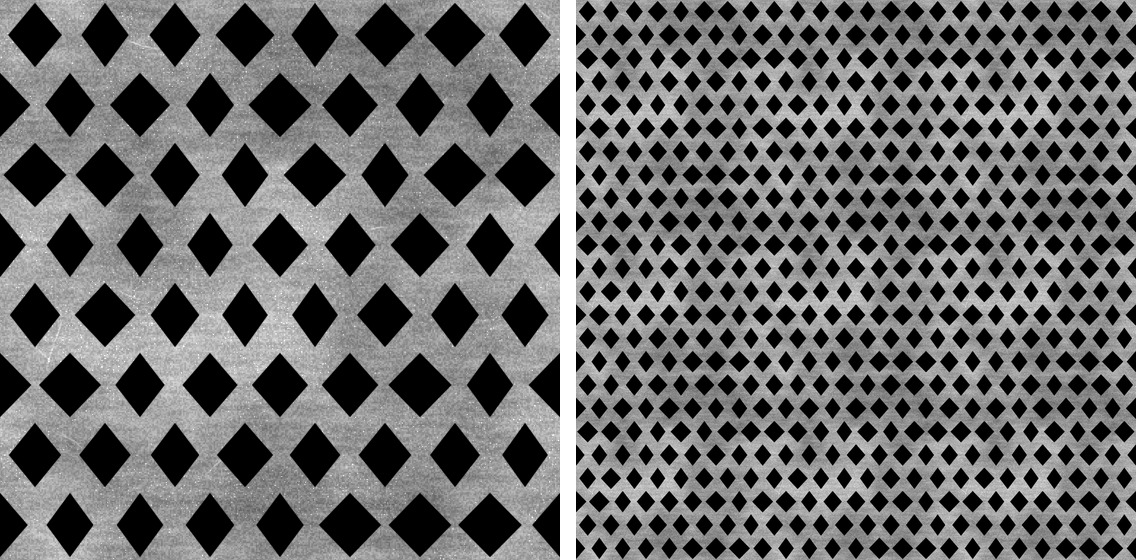
Left: one tile. Right: repeated 3 by 3.
Reproduce this pattern procedurally as a WebGL 1 fragment shader.

```glsl
precision highp float;

uniform vec2 u_resolution;

float hash(vec2 p) {
    vec3 q = fract(p.xyx * vec3(0.1031, 0.1030, 0.0973));
    q += dot(q, q.yzx + 33.33);
    return fract((q.x + q.y) * q.z);
}

// Value noise over the unit square, wrapping after a whole number of cells
float noise(vec2 uv, vec2 cells) {
    vec2 p = uv * cells;
    vec2 i = floor(p);
    vec2 f = fract(p);
    f = f * f * (3.0 - 2.0 * f);
    vec2 a = mod(i, cells) + cells;
    vec2 b = mod(i + 1.0, cells) + cells;
    return mix(mix(hash(a), hash(vec2(b.x, a.y)), f.x),
               mix(hash(vec2(a.x, b.y)), hash(b), f.x), f.y);
}

// Cloudy stains, centred on zero
float clouds(vec2 uv) {
    float sum = 0.0;
    float amplitude = 0.5;
    vec2 cells = vec2(4.0, 5.0);
    for (int i = 0; i < 6; i++) {
        sum += amplitude * (noise(uv, cells) - 0.5);
        cells *= 2.0;
        amplitude *= 0.57;
    }
    return sum;
}

// Small bright dots gathered in dusty patches
float specks(vec2 uv, float cells, float pixel) {
    vec2 p = uv * cells;
    vec2 id = mod(floor(p), cells);
    vec2 center = 0.3 + 0.4 * vec2(hash(id + 17.0), hash(id + 71.0));
    float radius = mix(0.12, 0.27, hash(id + 133.0));
    float dist = length(fract(p) - center) - radius;
    float blur = 0.6 * pixel * cells;
    float density = smoothstep(0.4, 0.8, noise(uv, vec2(9.0)));
    float present = step(hash(id + 211.0), 0.025 + 0.2 * density);
    return present * mix(0.3, 1.0, hash(id + 307.0)) * (1.0 - smoothstep(-blur, blur, dist));
}

// Faint curved hairlines at scattered places
float scratches(vec2 uv, float pixel) {
    float sum = 0.0;
    for (int i = 0; i < 16; i++) {
        vec2 id = vec2(float(i) + 3.0, 47.0);
        vec2 center = vec2(hash(id), hash(id + 29.0));
        float angle = 6.2832 * hash(id + 53.0);
        float c = cos(angle);
        float s = sin(angle);
        vec2 p = mat2(c, -s, s, c) * (fract(uv - center + 0.5) - 0.5);
        float bend = mix(2.0, 7.0, hash(id + 83.0));
        float dist = abs(p.y - bend * p.x * p.x);
        float reach = mix(0.02, 0.045, hash(id + 97.0));
        float fade = 1.0 - smoothstep(0.3 * reach, reach, abs(p.x));
        sum += fade * (1.0 - smoothstep(0.0004, 0.0008 + pixel, dist));
    }
    return sum;
}

// Staggered diamonds of equal height and varied width
float diamonds(vec2 uv, float pixel) {
    vec2 p = uv * 8.0;
    float row = floor(p.y);
    p.x += 0.5 * mod(row + 1.0, 2.0);
    vec2 id = vec2(mod(floor(p.x), 8.0), mod(row, 8.0));
    vec2 halfSize = vec2(mix(0.325, 0.455, hash(id + 5.0)), 0.46);
    vec2 q = abs(fract(p) - 0.5) / halfSize;
    float dist = (q.x + q.y - 1.0) / length(1.0 / halfSize);
    float blur = 0.75 * pixel * 8.0;
    return 1.0 - smoothstep(-blur, blur, dist);
}

void main() {
    vec2 uv = gl_FragCoord.xy / u_resolution;
    float pixel = 1.0 / min(u_resolution.x, u_resolution.y);

    // Worn grey ground with horizontal streaks and fine grain
    float grey = 0.615 + 0.42 * clouds(uv);
    grey += 0.08 * (noise(uv, vec2(10.0, 96.0)) - 0.5);
    grey += 0.07 * (noise(uv, vec2(36.0, 220.0)) - 0.5);
    grey += 0.19 * (noise(uv, vec2(384.0)) - 0.5);

    // Surface wear
    grey += 0.32 * specks(uv, 190.0, pixel);
    grey += 0.13 * scratches(uv, pixel);

    grey = mix(grey, 0.0, diamonds(uv, pixel));
    gl_FragColor = vec4(vec3(clamp(grey, 0.0, 1.0)), 1.0);
}
```
